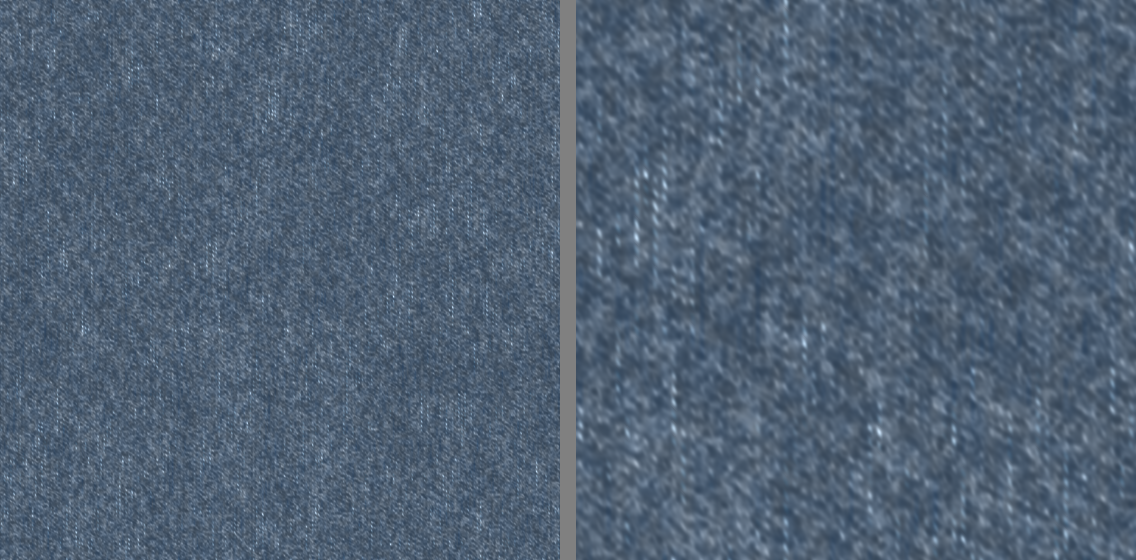
Left: the whole. Right: its middle third, enlarged.
Give the GLSL for this texture, as a WebGL 1 fragment shader.

```glsl
precision highp float;
// Worn blue denim: fine grain and short slanted twill strokes over upright yarns,
// with faint fading, short pale slubs and a few navy threads.
// Every lattice has a whole number of cells and wraps, so the cloth tiles.
uniform vec2 u_resolution;

float hash(vec2 p) {
  return fract(sin(dot(p, vec2(12.9898, 78.233))) * 43758.5453);
}

// Value noise with a whole number of cells across the tile.
float noise(vec2 uv, vec2 cells, float seed) {
  vec2 p = uv * cells;
  vec2 i = floor(p);
  vec2 f = fract(p);
  f = f * f * (3.0 - 2.0 * f);
  vec2 a = mod(i, cells) + seed;
  vec2 b = mod(i + 1.0, cells) + seed;
  return mix(mix(hash(a), hash(vec2(b.x, a.y)), f.x),
             mix(hash(vec2(a.x, b.y)), hash(b), f.x), f.y);
}

// Noise that runs along single warp yarns only.
float yarnNoise(float yarn, float y, float cells, float seed) {
  return noise(vec2((yarn + 0.001) / 180.0, y), vec2(180.0, cells), seed);
}

void main() {
  vec2 uv = gl_FragCoord.xy / u_resolution;

  // Stitches: slanted dashes, each yarn shifted by a third of a step.
  float across = uv.x * 180.0;
  float yarn = floor(across);
  float along = uv.y * 126.0 + yarn / 3.0 + 0.6 * fract(across);
  float row = mod(floor(along), 126.0);
  vec2 wave = 0.5 - 0.5 * cos(6.2831853 * vec2(across, along));
  float stitch = wave.x * wave.y;
  float stitchTone = hash(vec2(yarn, row) + 3.7);

  // Twill: strokes falling to the right, made by a whole-number shear.
  float slant = uv.x + uv.y;
  float strokes = noise(vec2(slant, uv.y), vec2(225.0, 180.0), 41.3) - 0.5;
  float ridge = cos(6.2831853 * 120.0 * slant);

  // Fading and yarn unevenness.
  float cloud = noise(uv, vec2(5.0, 4.0), 11.3) - 0.5;
  float patches = noise(uv, vec2(21.0, 15.0), 23.1) - 0.5;
  float streak = noise(uv, vec2(170.0, 42.0), 37.9) - 0.5;
  float grain = noise(uv, vec2(256.0, 240.0), 51.7) - 0.5;

  // Pale slubs gather where the cloth is faded; navy threads where it is not.
  float slub = smoothstep(0.72, 1.0, yarnNoise(yarn, uv.y, 34.0, 67.3) + 0.3 * patches);
  float navy = smoothstep(0.76, 0.98, yarnNoise(yarn, uv.y, 30.0, 83.9) - 0.2 * patches);

  float tone = 0.15 * grain + 0.11 * strokes + 0.012 * ridge;
  tone += 0.09 * stitch * stitchTone;
  tone += 0.012 * cloud + 0.034 * patches + 0.055 * streak;
  tone += 0.15 * slub * wave.x * (0.3 + 0.7 * wave.y) * (0.3 + 0.7 * stitchTone);
  tone -= 0.05 * navy * wave.x;
  tone += 2.5 * tone * tone;

  // Indigo, with a slight drift between grey and blue dye.
  vec3 color = vec3(0.295, 0.361, 0.435) + tone;
  float dye = noise(uv, vec2(150.0, 90.0), 97.1) - 0.5;
  color += vec3(-0.5, -0.05, 0.5) * (0.05 * dye + 0.03 * navy * wave.x);
  color += vec3(-0.03, 0.01, 0.03) * slub * stitch;

  gl_FragColor = vec4(color, 1.0);
}
```
